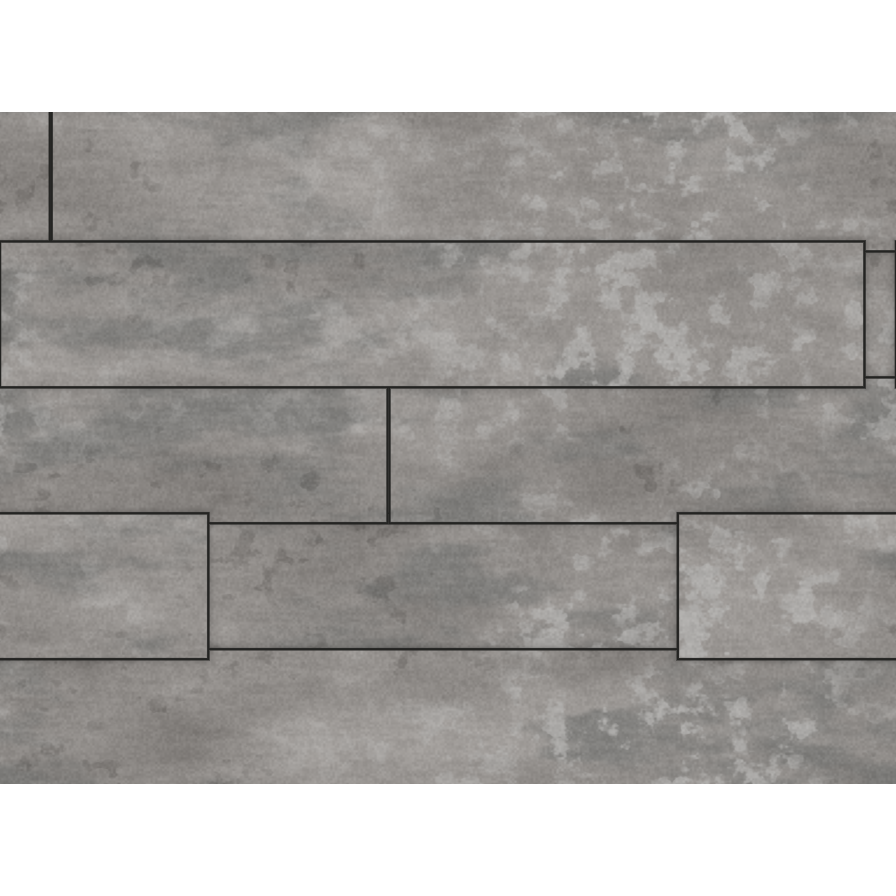
This texture is drawn by a Shadertoy shader. Its source:

```glsl
// Weathered grey concrete planks stacked in five overlapping rows between two white bands.
// Seven wrapped boxes are painted from the deepest layer to the raised one, each with a
// dark outline and soft shadow; wrapping noise gives clouds, pale scuffs and fine grain.

const float TAU = 6.2831853;
const float ROW_PITCH = 0.1517;       // distance between row centres
const float FIRST_ROW = 0.194;        // centre of the lowest row
const float PLANK_HALF = 0.0814;      // half height, larger than half the pitch: rows overlap
const float LINE_HALF = 0.0014;       // half width of the dark outline
const float BAND_HALF = 0.375;        // half height of the planked area

const vec3 WHITE = vec3(1.0);
const vec3 STONE = vec3(0.578, 0.563, 0.550);
const vec3 COOL_STAIN = vec3(0.475, 0.475, 0.467);
const vec3 PALE_SCUFF = vec3(0.685, 0.680, 0.672);
const vec3 JOINT = vec3(0.14, 0.14, 0.135);

// Planks as (centre x, half width, row), in painting order
const int PLANKS = 7;
const vec3 PLANK[PLANKS] = vec3[PLANKS](
    vec3(0.5, 1.0, 1.0), vec3(0.5, 1.0, 3.0),                                 // recessed
    vec3(0.5, 1.0, 0.0), vec3(0.9336, 0.499, 2.0), vec3(0.5566, 0.499, 4.0),  // flush
    vec3(0.9945, 0.238, 1.0), vec3(0.4824, 0.4824, 3.0));                     // raised

float hash(vec2 p) {
    return fract(sin(dot(p, vec2(12.9898, 78.233))) * 43758.5453);
}

// Value noise that wraps after a whole number of cells
float noise(vec2 uv, vec2 cells, float seed) {
    vec2 p = uv * cells, i = floor(p), f = fract(p);
    f = f * f * (3.0 - 2.0 * f);
    vec2 a = mod(i, cells), b = mod(i + 1.0, cells);
    vec2 shift = seed * vec2(1.37, 2.71);
    return mix(mix(hash(a + shift), hash(vec2(b.x, a.y) + shift), f.x),
               mix(hash(vec2(a.x, b.y) + shift), hash(b + shift), f.x), f.y);
}

float fbm(vec2 uv, vec2 cells, int octaves, float seed) {
    float sum = 0.0, weight = 0.5, total = 0.0;
    for (int k = 0; k < octaves; k++) {
        sum += weight * noise(uv, cells, seed + float(k) * 7.1);
        total += weight;
        weight *= 0.6;
        cells *= 2.0;
    }
    return sum / total;
}

// Signed distance to a plank that wraps around horizontally
float plankDistance(vec2 uv, vec3 plank) {
    float dx = abs(fract(uv.x - plank.x + 0.5) - 0.5) - plank.y;
    float dy = abs(uv.y - FIRST_ROW - plank.z * ROW_PITCH) - PLANK_HALF;
    return max(dx, dy);
}

vec3 concrete(vec2 uv, float seed) {
    float cloud = fbm(uv, vec2(5.0, 11.0), 5, seed);
    float stain = fbm(uv, vec2(6.0, 16.0), 5, seed + 50.0);
    float mottle = fbm(uv, vec2(40.0, 48.0), 4, seed + 90.0);
    float streak = noise(uv, vec2(28.0, 260.0), seed + 130.0);
    float grain = noise(uv, vec2(384.0), seed + 170.0);

    vec3 col = STONE + 0.24 * (cloud - 0.5);
    col = mix(col, COOL_STAIN, 0.75 * smoothstep(0.50, 0.74, stain));

    // Scuffs gather towards the right half
    float side = 0.5 + 0.5 * cos(TAU * (uv.x - 0.76));
    float patchy = smoothstep(0.36, 0.66, cloud + 0.16 * (side - 0.5));
    float scuff = smoothstep(0.50, 0.66, mottle) * patchy;
    col = mix(col, PALE_SCUFF, scuff * mix(0.25, 0.85, side));

    // Dark pits, brushed streaks and grain
    col -= 0.07 * smoothstep(0.60, 0.75, mottle) * (1.0 - patchy);
    col += 0.030 * (streak - 0.5) + 0.055 * (grain - 0.5) + 0.05 * (mottle - 0.5);
    return col;
}

void mainImage(out vec4 fragColor, in vec2 fragCoord) {
    vec2 uv = fragCoord / iResolution.xy;
    float px = 1.0 / iResolution.y;

    // Stack the planks; an upper one hides the lines and shadows below it
    float seed = 0.0, line = 0.0, shade = 1.0;
    for (int k = 0; k < PLANKS; k++) {
        float d = plankDistance(uv, PLANK[k]);
        float inside = smoothstep(0.5 * px, -0.5 * px, d);
        float outline = smoothstep(0.75 * px, -0.75 * px, abs(d) - LINE_HALF);
        if (d < 0.0) seed = float(k) * 3.7 + 1.0;
        line = max(line * (1.0 - inside), outline);
        shade = mix(shade * (1.0 - 0.22 * exp(-max(d, 0.0) / 0.004)), 1.0, inside);
    }

    vec3 col = concrete(uv, seed) * shade;
    col = mix(col, JOINT, line);

    // White bands above and below
    float band = smoothstep(-0.5 * px, 0.5 * px, abs(uv.y - 0.5) - BAND_HALF);
    fragColor = vec4(mix(col, WHITE, band), 1.0);
}
```
